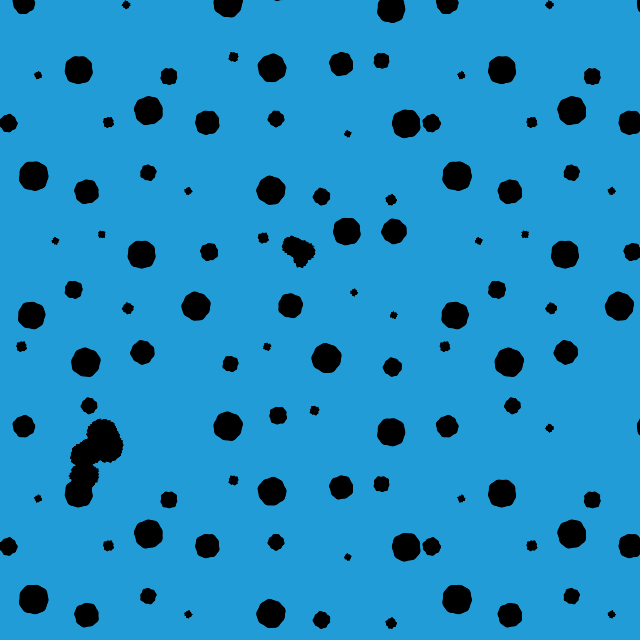
Reproduce this pattern procedurally as a three.js fragment shader.

```glsl
varying vec2 vUv;

vec3 hash3(vec2 p) {
  vec3 q = fract(p.xyx * vec3(0.1031, 0.1030, 0.0973));
  q += dot(q, q.yxz + 33.33);
  return fract((q.xxy + q.yzz) * q.zyx);
}

float capsule(vec2 p, vec2 a, vec2 b, float radius) {
  vec2 ab = b - a;
  float t = clamp(dot(p - a, ab) / dot(ab, ab), 0.0, 1.0);
  return length(p - a - ab * t) - radius;
}

// Slightly uneven disc
float roughDot(vec2 p, float radius, float phase) {
  float angle = atan(p.y, p.x);
  float wobble = sin(angle * 4.0 + phase) + 0.8 * sin(angle * 9.0 - phase * 2.0);
  return length(p) - radius - 0.0006 * wobble;
}

// Seven size levels, each equally frequent in a 7 by 7 block
float dotRadius(float level, float pick) {
  if (level < 1.5) return mix(0.0212, 0.0235, pick);
  if (level < 2.5) return mix(0.0165, 0.0195, pick);
  if (level < 3.5) return mix(0.0125, 0.0145, pick);
  if (level < 4.5) return pick < 0.5 ? 0.0125 : 0.0055;
  if (level < 5.5) return mix(0.0070, 0.0090, pick);
  return mix(0.0048, 0.0062, pick);
}

// Jittered dots, repeating every seven cells
float scatteredDots(vec2 p) {
  const float cellSize = 0.0945;
  vec2 cell = floor(p / cellSize);
  float d = 1.0;
  for (int y = -1; y <= 1; y++) {
    for (int x = -1; x <= 1; x++) {
      vec2 id = cell + vec2(float(x), float(y));
      vec2 wrapped = mod(id, 7.0);
      vec3 rnd = hash3(wrapped + 17.0);
      float level = mod(wrapped.x * 2.0 + wrapped.y * 3.0 + 0.1, 7.0);
      float radius = dotRadius(floor(level), rnd.z);
      float reach = 0.47 * cellSize - 0.7 * radius;
      vec2 center = (id + 0.5) * cellSize + (rnd.xy * 2.0 - 1.0) * reach;

      // Leave room around the merged clumps
      bool crowded = distance(center, vec2(0.153, 0.295)) < 0.072
                  || distance(center, vec2(0.467, 0.607)) < 0.048;
      if (!crowded) d = min(d, roughDot(p - center, radius, rnd.z * 40.0));
    }
  }
  return d;
}

float mergedClumps(vec2 p) {
  float large = capsule(p, vec2(0.160, 0.321), vec2(0.168, 0.302), 0.0245);
  large = min(large, capsule(p, vec2(0.160, 0.306), vec2(0.130, 0.288), 0.0200));
  large = min(large, roughDot(p - vec2(0.132, 0.257), 0.0225, 1.0));
  float small = capsule(p, vec2(0.456, 0.616), vec2(0.477, 0.607), 0.0150);
  small = min(small, roughDot(p - vec2(0.470, 0.593), 0.0110, 2.0));
  float ripple = sin(p.x * 620.0 + 2.0 * sin(p.y * 410.0)) * sin(p.y * 570.0);
  return min(large, small) - 0.0012 * ripple;
}

void main() {
  float d = min(scatteredDots(vUv), mergedClumps(vUv));
  float ink = 1.0 - smoothstep(-0.0008, 0.0008, d);
  vec3 blue = vec3(0.13, 0.61, 0.84);
  gl_FragColor = vec4(mix(blue, vec3(0.0), ink), 1.0);
}
```
